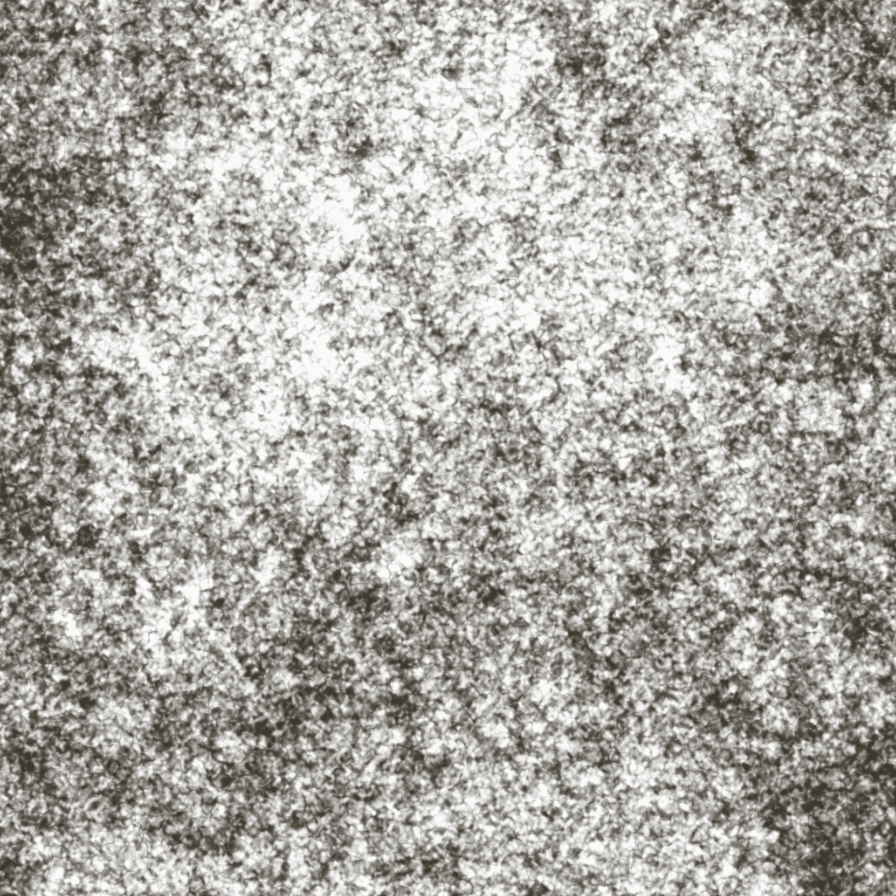
Give the GLSL for this texture, as a WebGL 1 fragment shader.

```glsl
precision highp float;
// Speckled pale stone: cone-shaped bright grains at two sizes, roughened by
// rotated octaves of value noise, lie over a broad uneven light. The summed
// tone is mapped from a warm dark brown-grey to near white.

#define BASE_TONE 0.535
#define COARSE_CELLS 85.0
#define FINE_CELLS 165.0
#define COARSE_AMOUNT 0.40
#define FINE_AMOUNT 0.38
#define NOISE_CELLS 7.5
#define NOISE_AMOUNT 0.20
#define NOISE_GROWTH 1.15
#define WARP 0.006
#define DARK_STONE vec3(0.240, 0.220, 0.175)
#define LIGHT_STONE vec3(0.980, 0.980, 0.978)

uniform vec2 u_resolution;

float hash(vec2 cell) {
  return fract(sin(dot(cell, vec2(127.1, 311.7))) * 43758.5453);
}

float valueNoise(vec2 p) {
  vec2 cell = floor(p);
  vec2 f = fract(p);
  f = f * f * (3.0 - 2.0 * f);
  float low = mix(hash(cell), hash(cell + vec2(1.0, 0.0)), f.x);
  float high = mix(hash(cell + vec2(0.0, 1.0)), hash(cell + 1.0), f.x);
  return mix(low, high, f.y);
}

// Centred noise whose finer octaves are the stronger ones
float grit(vec2 p) {
  const mat2 turn = mat2(0.8, 0.6, -0.6, 0.8);
  float sum = 0.0;
  float amount = NOISE_AMOUNT;
  p *= NOISE_CELLS;
  for (int i = 0; i < 6; i++) {
    p = turn * p + 17.3;
    sum += amount * (valueNoise(p) - 0.5);
    p *= 2.0;
    amount *= NOISE_GROWTH;
  }
  return sum;
}

// Highest of the scattered cones around p, centred near zero
float grains(vec2 p) {
  vec2 cell = floor(p);
  float top = -0.1;
  for (int y = -1; y <= 1; y++) {
    for (int x = -1; x <= 1; x++) {
      vec2 id = cell + vec2(float(x), float(y));
      vec2 centre = id + vec2(hash(id + 3.7), hash(id + 41.2));
      float height = mix(0.35, 0.9, hash(id + 89.5));
      top = max(top, height - length(p - centre));
    }
  }
  return top - 0.2;
}

float softSpot(vec2 p, vec2 centre, vec2 radius) {
  vec2 q = (p - centre) / radius;
  return exp(-dot(q, q));
}

// Bright upper middle, dim sides and a dim patch below the middle
float broadLight(vec2 p) {
  float light = 0.20 * softSpot(p, vec2(0.53, 0.73), vec2(0.32, 0.26));
  light -= 0.09 * softSpot(p, vec2(0.47, 0.36), vec2(0.20, 0.13));
  light -= 0.12 * smoothstep(0.28, 0.52, abs(p.x - 0.5));
  return light;
}

void main() {
  vec2 uv = gl_FragCoord.xy / u_resolution;
  vec2 p = gl_FragCoord.xy / min(u_resolution.x, u_resolution.y);

  // Bend the grain outlines so they are not perfect discs
  vec2 bend = vec2(valueNoise(p * 130.0 + 5.0), valueNoise(p * 130.0 + 61.0));
  vec2 q = p + WARP * (bend - 0.5);

  float tone = BASE_TONE + broadLight(uv) + grit(p);
  tone += COARSE_AMOUNT * grains(q * COARSE_CELLS);
  tone += FINE_AMOUNT * grains(q * FINE_CELLS + 23.0);

  vec3 colour = mix(DARK_STONE, LIGHT_STONE, smoothstep(0.0, 1.0, tone));
  gl_FragColor = vec4(colour, 1.0);
}
```
